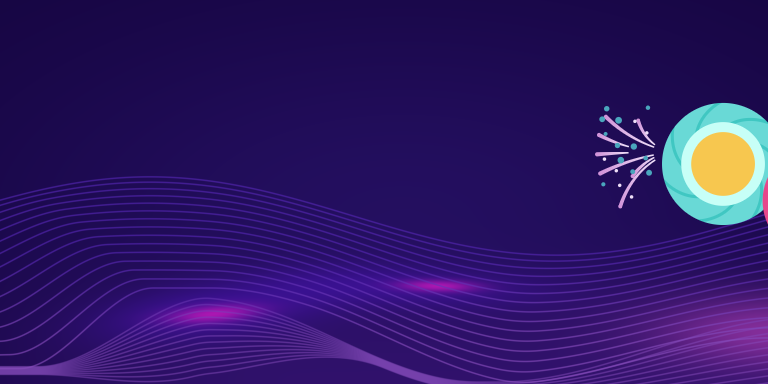
Write a WebGL 2 fragment shader that draws this background.

```glsl
#version 300 es
precision highp float;
// Night-violet backdrop with fans of thin flowing lines, soft magenta glows,
// a ringed disc at the right and a small burst of strokes and dots beside it.
// Lines are interpolated curve families; shapes are antialiased distances.

uniform vec2 u_resolution;
out vec4 outColor;

const float TAU = 6.2831853;

const vec3 NIGHT   = vec3(0.080, 0.015, 0.245);
const vec3 INDIGO  = vec3(0.140, 0.058, 0.375);
const vec3 DUSK    = vec3(0.195, 0.070, 0.430);
const vec3 VIOLET  = vec3(0.270, 0.070, 0.680);
const vec3 MAGENTA = vec3(0.690, 0.090, 0.700);
const vec3 ORCHID  = vec3(0.580, 0.200, 0.640);
const vec3 LINE_HIGH = vec3(0.330, 0.150, 0.700);
const vec3 LINE_LOW  = vec3(0.530, 0.300, 0.740);
const vec3 TEAL    = vec3(0.410, 0.850, 0.840);
const vec3 SWIRL   = vec3(0.250, 0.780, 0.760);
const vec3 PALE    = vec3(0.780, 1.000, 0.970);
const vec3 YELLOW  = vec3(0.970, 0.780, 0.310);
const vec3 ROSE    = vec3(0.900, 0.280, 0.540);
const vec3 LILAC   = vec3(0.820, 0.580, 0.850);
const vec3 FROST   = vec3(0.930, 0.870, 0.970);
const vec3 DOT_TEAL = vec3(0.290, 0.650, 0.740);

const int RIDGE_LINES = 15;
const int VEIL_LINES = 13;
const float LINE_WIDTH = 0.0013;

const vec2 DISC = vec2(1.883, 0.573);
const float DISC_R = 0.159, PALE_R = 0.109, YELLOW_R = 0.083;
const float SWIRL_COUNT = 7.0, SWIRL_TWIST = 12.0;

const vec2 BURST = vec2(1.750, 0.604);
const int STROKES = 7, DOTS = 18;

float fill(float d, float px) { return clamp(0.5 - d / px, 0.0, 1.0); }

float hump(float x, float a, float b, float c, float d) {
  return smoothstep(a, b, x) * (1.0 - smoothstep(c, d, x));
}

// Soft elliptical spot, slightly tilted
float glow(vec2 p, vec2 centre, vec2 size, float tilt) {
  vec2 q = p - centre;
  q.y -= tilt * q.x;
  q /= size;
  return exp(-dot(q, q));
}

// Upper family: a long cosine wave sinking into a lower hill
float ridge(float x, float t) {
  float crest = 0.4375 + 0.102 * cos(0.5 * TAU * (x - 0.39) / 1.06);
  float hill = 0.04 + 0.21 * hump(x, 0.3 * t - 0.25, 0.3 * t + 0.1, 0.55, 1.4)
             - 0.04 * smoothstep(0.8, 1.4, x) + 0.12 * smoothstep(1.3, 2.0, x);
  return mix(crest, hill, t);
}

// Lower family: pinched at the left, fanned, pinched again, then opening
float veil(float x, float t) {
  float top = 0.045 + 0.18 * hump(x, 0.1, 0.55, 0.5, 1.25)
            - 0.04 * smoothstep(0.6, 1.2, x) + 0.17 * smoothstep(1.3, 2.1, x);
  float spread = 0.02 + 0.18 * hump(x, 0.1, 0.5, 0.5, 1.0)
               + 0.20 * smoothstep(1.1, 2.0, x);
  return top - spread * t;
}

// Coverage of a thin curve of height y and neighbouring height yNext
float thread(vec2 p, float y, float yNext, float px) {
  float slope = (yNext - y) / 0.002;
  float d = abs(p.y - y) * inversesqrt(1.0 + slope * slope);
  return (1.0 - smoothstep(0.0, LINE_WIDTH + px, d)) * min(1.0, 2.0 * LINE_WIDTH / px + 0.2);
}

vec3 backdrop(vec2 p) {
  vec3 c = mix(NIGHT, INDIGO, glow(p, vec2(1.05, 0.42), vec2(1.15, 0.58), 0.0));
  c = mix(c, DUSK, 0.9 * (1.0 - smoothstep(0.0, 0.45, p.y)) * smoothstep(-0.5, 0.8, p.x));
  c = mix(c, VIOLET, 0.65 * glow(p, vec2(0.53, 0.185), vec2(0.27, 0.070), 0.10));
  c = mix(c, VIOLET, 0.55 * glow(p, vec2(1.08, 0.250), vec2(0.33, 0.050), -0.03));
  c = mix(c, VIOLET, 0.35 * glow(p, vec2(0.80, 0.245), vec2(0.22, 0.060), 0.10));
  c = mix(c, MAGENTA, 0.95 * glow(p, vec2(0.555, 0.182), vec2(0.115, 0.022), 0.08));
  c = mix(c, MAGENTA, 0.95 * glow(p, vec2(1.140, 0.255), vec2(0.100, 0.015), -0.02));
  return mix(c, ORCHID, 0.85 * glow(p, vec2(2.02, 0.135), vec2(0.32, 0.095), 0.0));
}

vec3 flowLines(vec3 c, vec2 p, float px) {
  vec3 ink = mix(LINE_LOW, LINE_HIGH, smoothstep(0.08, 0.36, p.y));
  for (int i = 0; i < RIDGE_LINES; i++) {
    float t = pow(float(i) / float(RIDGE_LINES - 1), 1.15);
    c = mix(c, ink, 0.65 * thread(p, ridge(p.x, t), ridge(p.x + 0.002, t), px));
  }
  for (int i = 0; i < VEIL_LINES; i++) {
    float t = float(i) / float(VEIL_LINES - 1);
    c = mix(c, ink, 0.50 * thread(p, veil(p.x, t), veil(p.x + 0.002, t), px));
  }
  return c;
}

vec3 burst(vec3 c, vec2 p, float px) {
  vec2 q = p - BURST;
  float r = length(q), angle = atan(q.y, -q.x);
  // Curved strokes fanning to the left, two short and two starting far out
  for (int i = 0; i < STROKES; i++) {
    float inner = (i == 2 || i == 3) ? 0.115 : 0.05;
    float outer = i % 5 == 0 ? 0.12 : 0.195;
    float along = clamp((r - inner) / (outer - inner), 0.0, 1.0);
    float aim = (0.75 - 0.26 * float(i)) * (0.55 + 0.45 * along);
    float d = length(vec2((angle - aim) * r, r - mix(inner, outer, along)));
    c = mix(c, mix(FROST, LILAC, along), fill(d - mix(0.002, 0.0055, along), px));
  }
  // Confetti dots spread by a low-discrepancy sequence
  for (int i = 0; i < DOTS; i++) {
    float n = float(i);
    vec2 spot = vec2(1.56, 0.485) + vec2(0.15, 0.235) * fract(n * vec2(0.7549, 0.5698) + 0.3);
    bool white = i % 3 == 0;
    float size = white ? 0.0045 : 0.005 + 0.004 * fract(n * 0.618);
    c = mix(c, white ? FROST : DOT_TEAL, fill(length(p - spot) - size, px));
  }
  return c;
}

vec3 ringedDisc(vec3 c, vec2 p, float px) {
  vec2 q = p - DISC;
  float r = length(q);
  float turn = (atan(q.y, q.x) + SWIRL_TWIST * (r - PALE_R)) * SWIRL_COUNT / TAU;
  float arc = abs(fract(turn) - 0.5) * TAU / SWIRL_COUNT * r;
  arc *= inversesqrt(1.0 + r * r * SWIRL_TWIST * SWIRL_TWIST);
  vec3 rim = mix(TEAL, SWIRL, fill(arc - 0.004, px));
  c = mix(c, rim, fill(r - DISC_R, px));
  c = mix(c, PALE, fill(r - PALE_R, px));
  c = mix(c, YELLOW, fill(r - YELLOW_R, px));
  return mix(c, ROSE, fill(length(p - vec2(2.13, 0.477)) - 0.144, px));
}

void main() {
  float px = 1.0 / u_resolution.y;
  vec2 p = gl_FragCoord.xy * px;
  vec3 color = flowLines(backdrop(p), p, px);
  color = burst(color, p, px);
  outColor = vec4(ringedDisc(color, p, px), 1.0);
}
```
